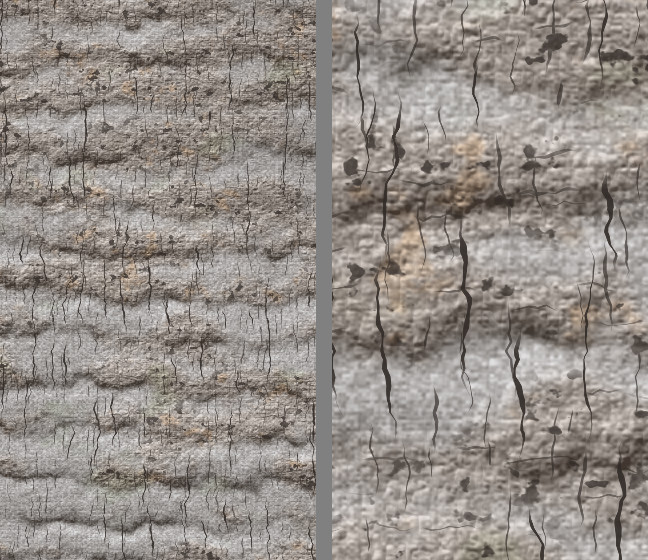
Left, the full canvas; right, a detail of the centre.
Reproduce this texture procedurally as a Shadertoy shader.

```glsl
// Weathered palm bark: twelve nearly level ridges with soft broken undersides,
// crisp crumbly patches, and many hair-thin angular vertical cracks.
// A noise height field is lit from above, then cracks, pits and tints are laid on.

const float RIDGES = 12.0;
const vec3 DARK_BARK = vec3(0.25, 0.222, 0.20);
const vec3 PALE_BARK = vec3(0.85, 0.845, 0.845);
const vec3 CRACK = vec3(0.19, 0.165, 0.15);
const vec3 BROWN_TINT = vec3(1.02, 0.97, 0.93);
const vec3 MOSS_TINT = vec3(0.97, 0.99, 0.94);
const vec3 OCHRE_TINT = vec3(1.07, 1.0, 0.91);

float hash(vec2 p) {
    return fract(sin(dot(p, vec2(127.1, 311.7))) * 43758.5453);
}

float blend(vec2 i, vec2 f) {
    float low = mix(hash(i), hash(i + vec2(1, 0)), f.x);
    float high = mix(hash(i + vec2(0, 1)), hash(i + vec2(1, 1)), f.x);
    return mix(low, high, f.y);
}

float noise(vec2 p) {
    vec2 f = fract(p);
    return blend(floor(p), f * f * (3.0 - 2.0 * f));
}

// Centred noise with straight segments, for angular kinks.
float kink(vec2 p) {
    return blend(floor(p), fract(p)) - 0.5;
}

float fbm(vec2 p) {
    float sum = 0.0, amp = 0.533;
    for (int i = 0; i < 4; i++) {
        sum += amp * noise(p);
        p = mat2(1.6, 1.2, -1.2, 1.6) * p + 7.3;
        amp *= 0.5;
    }
    return sum;
}

// Sharp-creased noise for crumbling surfaces.
float creases(vec2 p) {
    return abs(2.0 * noise(p) - 1.0) + 0.5 * abs(2.0 * noise(p * 2.1 + 9.7) - 1.0);
}

// Ridge coordinate: whole numbers lie on the seams below each ridge.
float ridgeCoord(vec2 p) {
    float sag = 0.9 * (fbm(p * vec2(4.0, 6.0)) - 0.5);
    float ragged = 0.6 * (fbm(p * vec2(26.0, 18.0)) - 0.5);
    return p.y * RIDGES + 0.36 + sag + ragged;
}

// Flaking patches gather on the lower half of each ridge and higher up the trunk.
float roughness(vec2 p, float ridge) {
    float patches = fbm(p * vec2(9.0, 14.0) + 3.0);
    return smoothstep(0.36, 0.68, patches + 0.10 * sin(6.2832 * ridge) + 0.14 * (p.y - 0.5));
}

float barkHeight(vec2 p) {
    float ridge = fract(ridgeCoord(p));
    float rough = roughness(p, ridge);
    float bulge = smoothstep(0.0, 0.35, ridge) * (1.0 - smoothstep(0.5, 1.0, ridge));
    float prominence = mix(0.003, 0.020, noise(p * vec2(7.0, 11.0) + 19.0));
    float flakes = mix(0.003, 0.016, rough) * fbm(p * vec2(50.0, 66.0));
    float crumbs = mix(0.0018, 0.0036, rough) * creases(p * vec2(125.0, 140.0));
    return bulge * prominence + flakes + crumbs;
}

// Jagged vertical cracks of uneven width, one at most per jittered cell.
float cracks(vec2 p, vec2 cells, float width, float density, float aa) {
    float weight = mix(0.2, 1.3, noise(p * vec2(80.0, 110.0) + 23.0));
    p.x += 0.014 * kink(p * vec2(9.0, 22.0));
    p.x += 0.007 * kink(p * vec2(25.0, 70.0));
    p.x += 0.003 * kink(p * vec2(60.0, 190.0));
    vec2 grid = p * cells;
    float ink = 0.0;
    for (int j = -1; j <= 1; j++)
    for (int i = -1; i <= 1; i++) {
        vec2 cell = floor(grid) + vec2(i, j);
        vec2 jitter = vec2(hash(cell), hash(cell + 41.7));
        vec2 d = grid - cell - 0.1 - 0.8 * jitter;
        float reach = mix(0.2, 0.85, hash(cell + 13.1));
        float taper = smoothstep(0.0, 0.5, 1.0 - abs(d.y) / reach);
        float w = width * weight * taper * mix(0.5, 1.2, hash(cell + 5.9));
        float line = 1.0 - smoothstep(max(w - aa, 0.0), w + aa, abs(d.x) / cells.x);
        float coverage = min(1.0, 0.3 + w / aa);
        float present = step(hash(cell + 77.3), density);
        ink = max(ink, present * line * coverage * taper);
    }
    return ink;
}

void mainImage(out vec4 fragColor, in vec2 fragCoord) {
    vec2 p = fragCoord / iResolution.y;
    float aa = 0.5 / iResolution.y;
    float seam = ridgeCoord(p);
    float ridge = fract(seam);
    float rough = roughness(p, ridge);

    // Light from above, slightly from the left.
    vec2 toLight = 0.0018 * vec2(-0.4, 0.92);
    float slope = (barkHeight(p) - barkHeight(p + toLight)) / 0.0018;
    float tone = 0.64 + 0.23 * clamp(slope, -1.7, 1.5);
    tone += 0.24 * (fbm(p * vec2(5.0, 8.0) + 31.0) - 0.5) - 0.08 * rough;
    tone += 0.34 * (noise(p * vec2(420.0, 440.0)) - 0.5);

    // Broken shadow beneath each ridge.
    float seamOffset = (fract(seam + 0.5) - 0.55) / 0.09;
    float broken = smoothstep(0.42, 0.75, fbm(p * vec2(16.0, 20.0) + 5.0));
    tone -= 0.38 * broken * exp(-seamOffset * seamOffset);
    vec3 color = mix(DARK_BARK, PALE_BARK, clamp(tone, 0.0, 1.05));

    // Brown flakes, faint moss and small ochre scars.
    float moss = smoothstep(0.62, 0.8, fbm(p * vec2(10.0, 15.0) + 53.0));
    float ochre = smoothstep(0.64, 0.8, fbm(p * vec2(30.0, 40.0) + 91.0));
    color *= mix(vec3(1.0), BROWN_TINT, 0.75 * rough);
    color *= mix(vec3(1.0), MOSS_TINT, moss);
    color *= mix(vec3(1.0), OCHRE_TINT, ochre * rough);

    // Pits and cracks.
    float pits = rough * smoothstep(0.66, 0.73, fbm(p * vec2(75.0, 95.0) + 67.0));
    float ink = 0.90 * cracks(p, vec2(28.0, 10.0), 0.0014, 0.5, aa);
    ink = max(ink, 0.65 * cracks(p + 4.3, vec2(56.0, 24.0), 0.0009, 0.55, aa));
    ink = max(ink, 0.55 * rough * cracks(p.yx + 8.1, vec2(46.0, 30.0), 0.0010, 0.4, aa));
    color = mix(color, CRACK, max(ink, 0.75 * pits));
    fragColor = vec4(color, 1.0);
}
```
